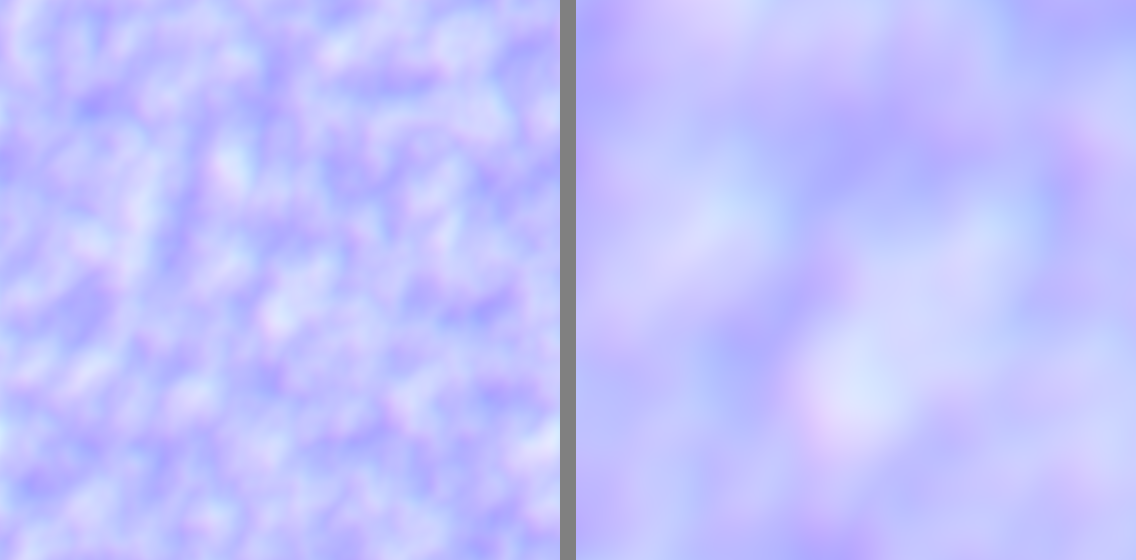
Left, the full canvas; right, a detail of the centre.
This texture map is drawn by a WebGL 2 fragment shader. Its source:

```glsl
#version 300 es
precision highp float;

uniform vec2 u_resolution;
out vec4 fragColor;

const float TAU = 6.2831853;
const vec3 MEAN_COLOR = vec3(0.755, 0.755, 1.0);
const vec3 LIGHT_SHIFT = vec3(0.19, 0.22, 0.0);
const vec3 SLOPE_TINT = vec3(0.11, -0.11, 0.0);

float hash(vec2 cell, float seed) {
    return fract(sin(dot(cell, vec2(127.1, 311.7)) + seed * 74.7) * 43758.5453);
}

// Wraps a lattice cell of the sheared grid back into the unit tile
vec2 wrapCell(vec2 cell, vec2 cells, float shear) {
    float rows = floor(cell.y / cells.y);
    return vec2(mod(cell.x + rows * shear, cells.x), cell.y - rows * cells.y);
}

float cornerSlope(vec2 cell, vec2 offset, vec2 cells, float shear, float seed) {
    float angle = TAU * hash(wrapCell(cell, cells, shear), seed);
    return dot(vec2(cos(angle), sin(angle)), offset);
}

// Tiling gradient noise, leaning towards the upper right by the shear
float shearedNoise(vec2 uv, vec2 cells, float shear, float seed) {
    vec2 p = uv * cells - vec2(shear * uv.y, 0.0);
    vec2 cell = floor(p);
    vec2 f = p - cell;
    vec2 fade = f * f * f * (f * (f * 6.0 - 15.0) + 10.0);
    vec2 right = vec2(1.0, 0.0);
    vec2 up = vec2(0.0, 1.0);
    float bottom = mix(cornerSlope(cell, f, cells, shear, seed),
                       cornerSlope(cell + right, f - right, cells, shear, seed), fade.x);
    float top = mix(cornerSlope(cell + up, f - up, cells, shear, seed),
                    cornerSlope(cell + 1.0, f - 1.0, cells, shear, seed), fade.x);
    return mix(bottom, top, fade.y);
}

// Soft mounds, parted by creases and roughened by two finer layers
float cloudHeight(vec2 uv) {
    float mounds = shearedNoise(uv, vec2(9.0, 8.0), 1.0, 4.0);
    float fold = shearedNoise(uv, vec2(8.0, 7.0), 1.0, 2.0);
    float creases = sqrt(fold * fold + 0.002) - 0.18;
    float detail = shearedNoise(uv, vec2(18.0, 16.0), 3.0, 3.0);
    float grain = shearedNoise(uv, vec2(37.0, 32.0), 5.0, 5.0);
    return 0.75 * mounds + 0.85 * creases + 0.38 * detail + 0.13 * grain;
}

void main() {
    vec2 uv = gl_FragCoord.xy / u_resolution;
    vec2 reach = vec2(0.008);

    // Lilac on the lower left flanks, sky blue on the upper right ones
    float slope = cloudHeight(uv + reach) - cloudHeight(uv - reach);
    vec3 color = MEAN_COLOR + LIGHT_SHIFT * cloudHeight(uv) + SLOPE_TINT * slope;

    fragColor = vec4(clamp(color, 0.0, 1.0), 1.0);
}
```
